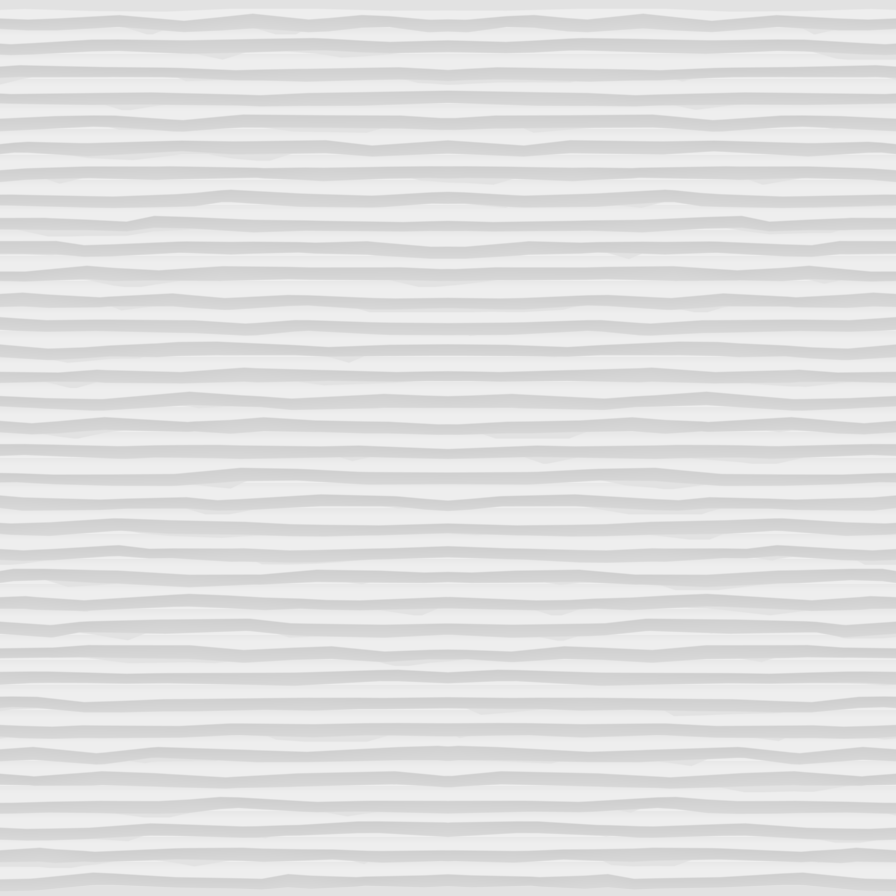
This pattern is drawn by a WebGL 2 fragment shader. Its source:

```glsl
#version 300 es
precision highp float;

// Pale relief of 35 horizontal folded ridges: a lit face above, a shaded face below.
// Each row's two edges are jagged polylines with jittered knots, mirrored left to
// right; small unmirrored facets of half shade break the symmetry.

uniform vec2 u_resolution;
out vec4 outColor;

const float ROWS = 35.0;
const float ROWS_PER_CANVAS = 35.47;  // includes the plain margins
const float TOP_MARGIN = 0.4;         // in rows
const float KNOTS_PER_CANVAS = 13.0;

const float LIT_LOW = 0.910;
const float LIT_HIGH = 0.932;
const float SHADE_TOP = 0.812;
const float SHADE_BOTTOM = 0.842;
const float FACET = 0.885;
const float MARGIN = 0.885;

float hash(vec2 p) {
    vec3 q = fract(p.xyx * vec3(0.1031, 0.1030, 0.0973));
    q += dot(q, q.yzx + 33.33);
    return fract((q.x + q.y) * q.z);
}

// Position of a knot, shifted from its regular place.
float knot(float index, float seed) {
    return index + 0.7 * (hash(vec2(index + 40.0, seed)) - 0.5);
}

// Polyline through random heights from -0.5 to 0.5.
float zigzag(float s, float seed) {
    float lo = floor(s);
    if (s < knot(lo, seed)) lo -= 1.0;
    else if (s >= knot(lo + 1.0, seed)) lo += 1.0;
    float start = knot(lo, seed);
    float end = knot(lo + 1.0, seed);
    float from = hash(vec2(lo + 90.0, seed + 7.3));
    float to = hash(vec2(lo + 91.0, seed + 7.3));
    return mix(from, to, (s - start) / (end - start)) - 0.5;
}

// Smoothed step across an edge; 0 above it, 1 below it.
float below(float edge, float v, float soft) {
    return smoothstep(edge - soft, edge + soft, v);
}

void main() {
    vec2 uv = gl_FragCoord.xy / u_resolution;
    float soft = 0.75 * ROWS_PER_CANVAS / u_resolution.y + 0.01;

    // Rows counted downward from the top margin
    float down = (1.0 - uv.y) * ROWS_PER_CANVAS - TOP_MARGIN;
    float row = floor(down);
    float v = down - row;
    float seed = row * 3.0 + 11.0;

    // Fold edges, mirrored about the middle
    float s = abs(uv.x - 0.5) * KNOTS_PER_CANVAS;
    float bend = zigzag(s, seed);
    float spread = zigzag(s, seed + 1.0);
    float ridge = 0.26 + 0.32 * bend + 0.06 * spread;
    float valley = 0.72 + 0.20 * bend + 0.20 * spread;

    // Half-shaded facets hanging under some valleys
    float flare = zigzag(uv.x * KNOTS_PER_CANVAS, seed + 2.0);
    float facetEdge = min(valley + 1.1 * max(flare - 0.22, 0.0), 0.96);

    // Lit face brightens towards the ridge, shaded face lightens below it
    float lit = mix(LIT_LOW, LIT_HIGH, smoothstep(0.0, 0.3, fract(v + 0.28)));
    float depth = clamp((v - ridge) / max(valley - ridge, 0.05), 0.0, 1.0);
    float shade = mix(SHADE_TOP, SHADE_BOTTOM, depth) + 0.016 * spread;

    float tone = mix(lit, shade, below(ridge, v, soft));
    float openFace = mix(FACET, lit, below(facetEdge, v, soft));
    tone = mix(tone, openFace, below(valley, v, soft));

    // Plain margins above the first row and under the last valley
    float firstEdge = 0.12 * zigzag(s, 5.0);
    tone = mix(MARGIN, tone, below(firstEdge, down, soft));
    tone = mix(tone, MARGIN, below(ROWS - 1.0 + valley, down, soft) * step(ROWS - 1.0, row));

    outColor = vec4(vec3(tone), 1.0);
}
```
